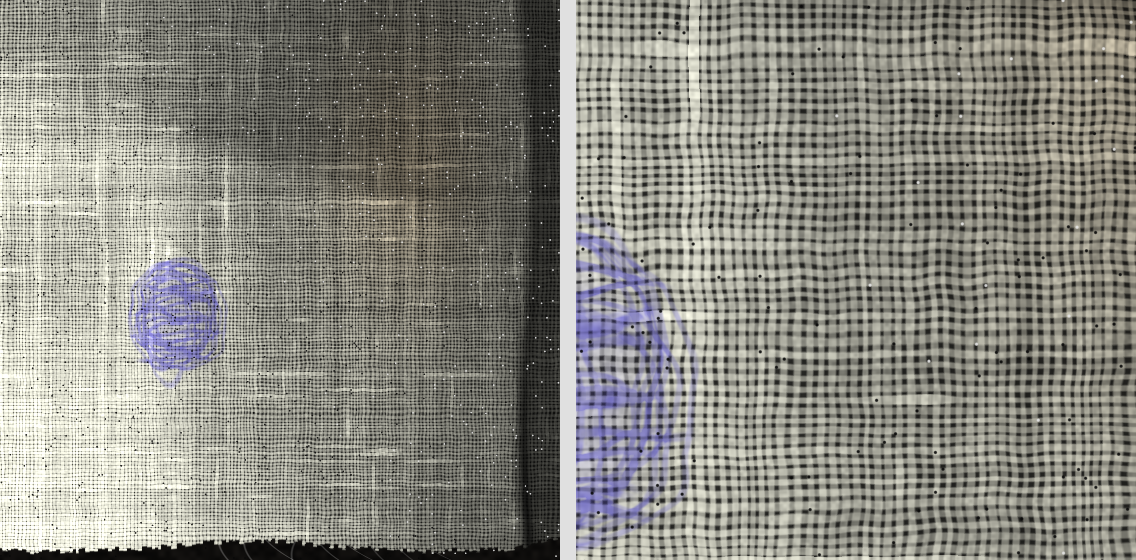
Left: the whole. Right: its middle third, enlarged.
This texture is drawn by a Shadertoy shader. Its source:

```glsl
float hash(vec2 p) {
    vec3 q = fract(vec3(p.xyx) * 0.1031);
    q += dot(q, q.yzx + 33.33);
    return fract((q.x + q.y) * q.z);
}

float noise(vec2 p) {
    vec2 i = floor(p), f = fract(p);
    f = f * f * (3.0 - 2.0 * f);
    return mix(mix(hash(i), hash(i + vec2(1, 0)), f.x),
               mix(hash(i + vec2(0, 1)), hash(i + vec2(1, 1)), f.x), f.y);
}

// One set of parallel threads: x = coverage, y = brightness
vec2 threads(float across, float along, float seed, float fullness, float blur) {
    float id = floor(across);
    float slub = smoothstep(0.72, 0.95, noise(vec2(id * 7.3 + seed, along * 13.0)))
               * step(0.6, hash(vec2(id, seed)));
    float width = 0.24 + 0.13 * hash(vec2(id, seed + 5.0)) + fullness + 0.16 * slub
                + 0.12 * (noise(vec2(id * 3.1 + seed, along * 70.0)) - 0.5);
    float cover = 1.0 - smoothstep(width - blur, width + blur, abs(fract(across) - 0.5));
    float tone = 0.86 + 0.25 * hash(vec2(id, seed + 9.0)) + 0.4 * slub
               + 0.18 * (noise(vec2(id * 5.7 + seed, along * 25.0)) - 0.5);
    return vec2(cover, tone);
}

// Bright lower left, shaded top and a dark fold along the right side
float lighting(vec2 p) {
    float light = mix(0.95, 0.39, smoothstep(-0.1, 1.0, p.x)) - 0.24 * p.y * (1.0 - p.x);
    float rim = p.y - 0.83 + 0.26 * p.x + 0.03 * (noise(p * 5.0) - 0.5);
    float soft = mix(0.14, 0.03, smoothstep(0.0, 0.4, p.x));
    light -= 0.15 * smoothstep(-soft, soft, rim) * (1.0 - 0.7 * smoothstep(0.5, 1.0, p.x));
    light *= 0.9 + 0.2 * noise(p * vec2(7.0, 4.0) + 3.0);
    float fold = p.x + 0.012 * sin(p.y * 7.0);
    light *= 1.0 - 0.5 * smoothstep(0.915, 0.95, fold);
    float crease = exp(-pow((fold - 0.948) / 0.009, 2.0));
    return light * (1.0 - 0.6 * crease * (1.0 - smoothstep(0.1, 0.6, p.y)));
}

// Pen scribble made of loose loops and near-horizontal strokes
float scribble(vec2 p, float px) {
    vec2 c = p - vec2(0.315, 0.43);
    c += 0.012 * (vec2(noise(p * 35.0), noise(p * 35.0 + 9.0)) - 0.5);
    float ink = 0.0;
    for (int i = 0; i < 10; i++) {
        float k = float(i);
        vec2 r = vec2(0.035 + 0.045 * hash(vec2(k, 1)), 0.04 + 0.06 * hash(vec2(k, 2)));
        vec2 o = c - 0.05 * (vec2(hash(vec2(k, 3)), hash(vec2(k, 4))) - 0.5);
        float ring = abs(length(o / r) - 1.0) * r.x;
        ink += 0.45 * (1.0 - smoothstep(0.0008, 0.0022 + px, ring));
    }
    for (int i = 0; i < 22; i++) {
        float k = float(i);
        float y = 0.16 * (k / 21.0 - 0.5) + 0.01 * hash(vec2(k, 6));
        float halfLen = 0.07 * sqrt(1.0 - pow(y / 0.1, 2.0)) * (0.6 + 0.6 * hash(vec2(k, 7)));
        float x = c.x + 0.035 * (hash(vec2(k, 8)) - 0.5);
        float bend = y + x * 0.5 * (hash(vec2(k, 5)) - 0.4) + 0.004 * sin(x * 60.0 + k);
        float stroke = 1.0 - smoothstep(0.001, 0.0028 + px, abs(c.y - bend));
        ink += 0.6 * stroke * (1.0 - smoothstep(halfLen - 0.01, halfLen + 0.01, abs(x)));
    }
    ink += 0.3 * (1.0 - smoothstep(0.5, 1.0, length(c / vec2(0.08, 0.1))));
    return min(ink, 1.0) * (0.55 + 0.45 * noise(p * 130.0));
}

void mainImage(out vec4 fragColor, in vec2 fragCoord) {
    vec2 p = fragCoord / iResolution.xy;
    float px = 1.0 / iResolution.y;
    float light = lighting(p);

    // Woven cloth with uneven spacing
    vec2 q = p * 150.0 + 1.1 * vec2(noise(p * vec2(40, 3)), noise(p * vec2(3, 40) + 7.0));
    q += 0.35 * vec2(noise(p * vec2(20, 60)), noise(p * vec2(60, 20)));
    float blur = max(0.12, 100.0 * px);
    float fullness = 0.1 * smoothstep(0.5, 0.95, light);
    vec2 warp = threads(q.x, p.y, 11.0, fullness, blur);
    vec2 weft = threads(q.y, p.x, 47.0, fullness, blur);
    float over = mod(floor(q.x) + floor(q.y), 2.0);
    float top = mix(weft.y, warp.y, clamp(0.5 + 0.5 * (warp.x - weft.x) + 0.3 * (over - 0.5), 0.0, 1.0));
    float weave = 0.22 + (0.66 * max(warp.x, weft.x) + 0.32 * min(warp.x, weft.x)) * top;
    weave *= 0.9 + 0.2 * noise(p * 380.0);
    weave *= 0.9 + 0.14 * noise(vec2(p.x * 45.0, p.y * 2.0)) + 0.1 * noise(vec2(p.x * 3.0, p.y * 45.0));
    float value = light * weave * 1.06;
    value = value / (1.0 + 0.35 * max(value - 0.75, 0.0));
    float rust = exp(-dot((p - vec2(0.73, 0.72)) * vec2(7, 4), (p - vec2(0.73, 0.72)) * vec2(7, 4)));
    vec3 color = value * mix(vec3(1.0, 1.0, 0.93), vec3(1.05, 0.98, 0.84), rust);

    // Ink soaked into the threads
    color = mix(color, vec3(0.42, 0.40, 0.80) * (0.35 + 0.75 * value), 0.85 * scribble(p, px));

    // Frayed lower edge over a dark ground
    float edge = 0.017 + 0.018 * exp(-pow((p.x - 0.45) / 0.15, 2.0)) + 0.02 * smoothstep(0.9, 1.0, p.x);
    edge += 0.01 * (hash(vec2(floor(q.x), 3.0)) - 0.6) + 0.006 * (noise(vec2(p.x * 12.0, 1.0)) - 0.5);
    vec3 ground = vec3(0.055, 0.05, 0.045) * (0.5 + noise(p * 90.0));
    for (int i = 0; i < 9; i++) {
        float k = float(i);
        float x = 0.38 + 0.045 * k + (0.03 - p.y) * (3.0 * hash(vec2(k, 21)) - 0.5) + 12.0 * p.y * p.y;
        ground += 0.3 * light * (1.0 - smoothstep(0.0, 0.0015 + px, abs(p.x - x)));
    }
    color = mix(ground, color, smoothstep(edge - 0.002, edge + 0.002, p.y));

    // Pale specks in shade, dark specks in light
    vec2 cell = floor(p * 200.0);
    vec2 spot = 0.25 + 0.5 * vec2(hash(cell + 31.0), hash(cell + 57.0));
    float speck = 1.0 - smoothstep(0.0004, 0.0008 + px, length(fract(p * 200.0) - spot) / 200.0);
    speck *= step(0.975, hash(cell + 83.0));
    float pale = step(light + 0.25 * (hash(cell + 5.0) - 0.5), 0.45);
    color = mix(color, vec3(mix(0.03, 0.9, pale)), speck * 0.9);

    fragColor = vec4(clamp(color, 0.0, 1.0), 1.0);
}
```
